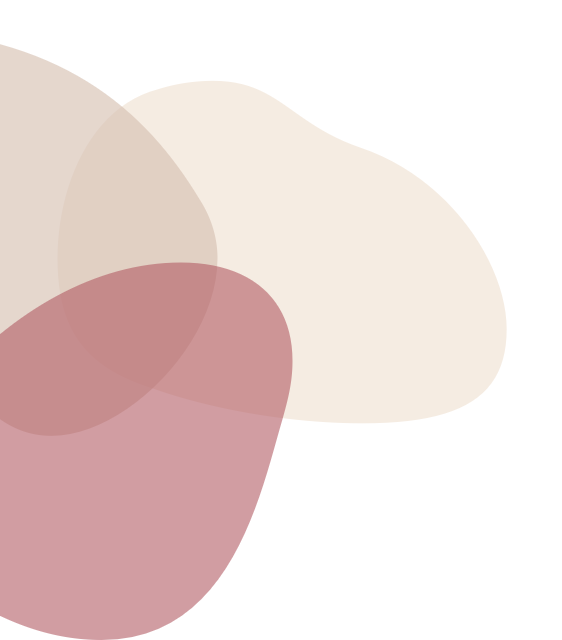
This background is drawn by a WebGL 1 fragment shader. Its source:

```glsl
precision highp float;
// Three translucent organic blobs in cream, beige and rose overlapping on white.

uniform vec2 u_resolution;

// The outline being traced: pen position, squared distance and side (+1 outside).
struct Outline {
  vec2 pen;
  float dist2;
  float side;
};

Outline moveTo(float x, float y) {
  return Outline(vec2(x, y), 1e9, 1.0);
}

// Extends the outline by a cubic Bezier, updating distance and inside parity.
void curveTo(inout Outline o, vec2 p, vec2 c1, vec2 c2, vec2 end) {
  vec2 start = o.pen;
  for (int i = 1; i <= 24; i++) {
    float t = float(i) / 24.0;
    float s = 1.0 - t;
    vec2 next = s * s * s * start + 3.0 * s * t * (s * c1 + t * c2) + t * t * t * end;
    vec2 edge = next - o.pen;
    vec2 w = p - o.pen;
    vec2 gap = w - edge * clamp(dot(w, edge) / dot(edge, edge), 0.0, 1.0);
    o.dist2 = min(o.dist2, dot(gap, gap));
    bvec3 crossing = bvec3(p.y >= o.pen.y, p.y < next.y, edge.x * w.y > edge.y * w.x);
    if (all(crossing) || !any(crossing)) o.side = -o.side;
    o.pen = next;
  }
}

// Smooth coverage, one output pixel wide.
float coverage(Outline o, float pixel) {
  return clamp(0.5 - o.side * sqrt(o.dist2) / pixel, 0.0, 1.0);
}

Outline creamBlob(vec2 p) {
  Outline o = moveTo(69.0, 310.0);
  curveTo(o, p, vec2(69, 225), vec2(108, 128), vec2(190, 107));
  curveTo(o, p, vec2(212, 100), vec2(235, 97), vec2(256, 97));
  curveTo(o, p, vec2(334, 97), vec2(348, 148), vec2(432, 177));
  curveTo(o, p, vec2(540, 213), vec2(608, 318), vec2(608, 395));
  curveTo(o, p, vec2(608, 475), vec2(555, 508), vec2(435, 508));
  curveTo(o, p, vec2(345, 508), vec2(250, 490), vec2(183, 466));
  curveTo(o, p, vec2(108, 442), vec2(69, 402), vec2(69, 310));
  return o;
}

Outline beigeBlob(vec2 p) {
  Outline o = moveTo(0.0, 53.0);
  curveTo(o, p, vec2(120, 86), vec2(190, 157), vec2(240, 240));
  curveTo(o, p, vec2(254, 262), vec2(261, 286), vec2(261, 310));
  curveTo(o, p, vec2(261, 412), vec2(150, 523), vec2(62, 523));
  curveTo(o, p, vec2(40, 523), vec2(20, 517), vec2(0, 503));
  curveTo(o, p, vec2(-130, 420), vec2(-130, 20), vec2(0, 53));
  return o;
}

Outline roseBlob(vec2 p) {
  Outline o = moveTo(0.0, 401.0);
  curveTo(o, p, vec2(65, 348), vec2(140, 315), vec2(217, 315));
  curveTo(o, p, vec2(300, 315), vec2(351, 358), vec2(351, 433));
  curveTo(o, p, vec2(351, 458), vec2(346, 478), vec2(339, 503));
  curveTo(o, p, vec2(313, 591), vec2(278, 768), vec2(122, 768));
  curveTo(o, p, vec2(78, 768), vec2(38, 757), vec2(0, 739));
  curveTo(o, p, vec2(-90, 700), vec2(-90, 470), vec2(0, 401));
  return o;
}

void main() {
  // Design space: the canvas is 768 units high, with y running down from the top.
  float pixel = 768.0 / u_resolution.y;
  vec2 p = vec2(gl_FragCoord.x, u_resolution.y - gl_FragCoord.y) * pixel;

  // Layers from back to front
  vec3 color = vec3(1.0);
  color = mix(color, vec3(0.961, 0.925, 0.886), coverage(creamBlob(p), pixel));
  color = mix(color, vec3(0.838, 0.752, 0.696), 0.64 * coverage(beigeBlob(p), pixel));
  color = mix(color, vec3(0.698, 0.358, 0.390), 0.6 * coverage(roseBlob(p), pixel));

  gl_FragColor = vec4(color, 1.0);
}
```
